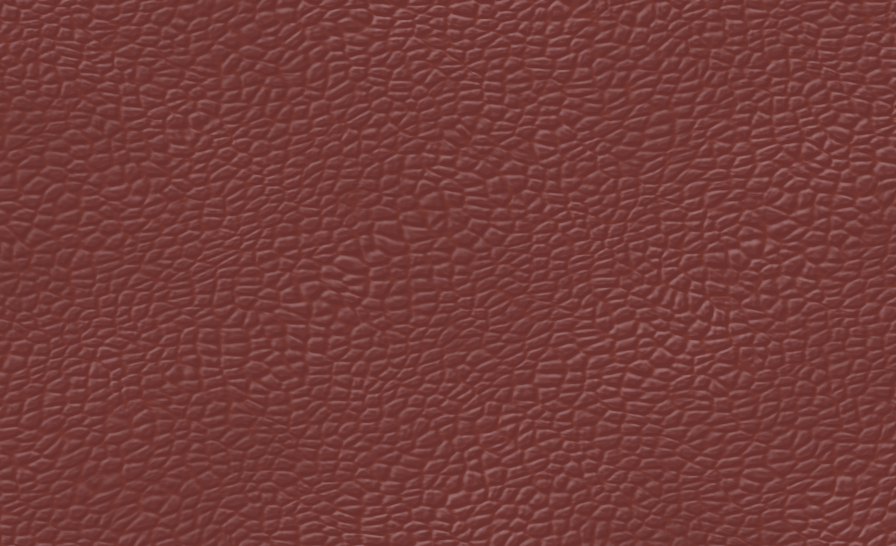
This texture is drawn by a Shadertoy shader. Its source:

```glsl
// Red-brown leather: small, flat, slightly tilted grains lit from above.

#define GRAIN   vec2(27.0, 45.0)         // grains per canvas height, along and across
#define TILT    0.13                     // upward slope of the grain rows
#define WARP    0.013                    // waviness of the rows
#define RELIEF  0.19                     // strength of the lighting
#define SOFT    0.14                     // lighting step, in grains
#define LIGHT   vec2(-0.35, 0.94)        // direction of the light
#define BASE    vec3(0.442, 0.216, 0.204)
#define SHADOW  vec3(0.412, 0.188, 0.176)
#define SHEEN   vec3(0.590, 0.405, 0.405)
#define CREASE  vec3(0.465, 0.205, 0.172)

vec2 hash2(vec2 cell) {
    vec2 s = vec2(dot(cell, vec2(127.1, 311.7)), dot(cell, vec2(269.5, 183.3)));
    return fract(sin(s) * 43758.55);
}

// Distances to the nearest and second nearest cell point.
vec2 cellular(vec2 p) {
    vec2 cell = floor(p), local = fract(p);
    vec2 nearest = vec2(8.0);
    for (int y = -1; y <= 1; y++) {
        for (int x = -1; x <= 1; x++) {
            vec2 offset = vec2(x, y);
            float d = length(offset + 0.1 + 0.8 * hash2(cell + offset) - local);
            nearest = d < nearest.x ? vec2(d, nearest.x)
                                    : vec2(nearest.x, min(nearest.y, d));
        }
    }
    return nearest;
}

// Domed grains parted by creases, with finer wrinkles on top.
float height(vec2 q) {
    vec2 grain = cellular(q);
    vec2 wrinkle = cellular(q * vec2(1.7, 1.9) + 17.3);
    float dome = 0.5 * (1.0 - grain.x * grain.x);
    return smoothstep(0.0, 0.5, grain.y - grain.x) + dome
         + 0.28 * smoothstep(0.0, 0.6, wrinkle.y - wrinkle.x);
}

// Layered sines for broad, soft patches, about -1 to 1.
float patches(vec2 p) {
    float sum = 0.0, amp = 0.5;
    for (int i = 0; i < 4; i++) {
        sum += amp * sin(p.x + 1.3 * sin(p.y * 0.8 + float(i))) * cos(p.y - 0.6 * p.x);
        p = mat2(1.5, 1.1, -1.1, 1.5) * p + 2.7;
        amp *= 0.65;
    }
    return sum;
}

void mainImage(out vec4 fragColor, in vec2 fragCoord) {
    vec2 p = fragCoord / iResolution.y;

    // Grain space: tilted, wavy and stretched sideways.
    vec2 q = p;
    q.y -= TILT * p.x;
    q += WARP * vec2(sin(p.y * 13.0 + 2.0 * sin(p.x * 5.0)),
                     sin(p.x * 9.0 + 2.0 * sin(p.y * 6.0)));
    q += 0.3 * WARP * sin(p.yx * vec2(43.0, 37.0) + 2.0 * sin(p.xy * 29.0));
    q = q * GRAIN + 40.0;

    // Lighting from the slope; patches vary its strength.
    float area = patches(p * 4.5 + 1.7);
    float above = height(q + SOFT * LIGHT);
    float below = height(q - SOFT * LIGHT);
    float lit = (below - above) / (2.0 * SOFT);
    lit *= RELIEF * (1.0 + 0.4 * area);

    // Shadow, warm creases, then pale sheen.
    vec3 color = mix(BASE, SHADOW, smoothstep(0.0, 0.5, -lit));
    float depth = 1.0 - smoothstep(0.35, 1.0, 0.5 * (above + below));
    color = mix(color, CREASE, 0.55 * depth);
    color = mix(color, SHEEN, clamp(lit, 0.0, 1.0));
    color *= 1.0 + 0.025 * area;

    fragColor = vec4(color, 1.0);
}
```
